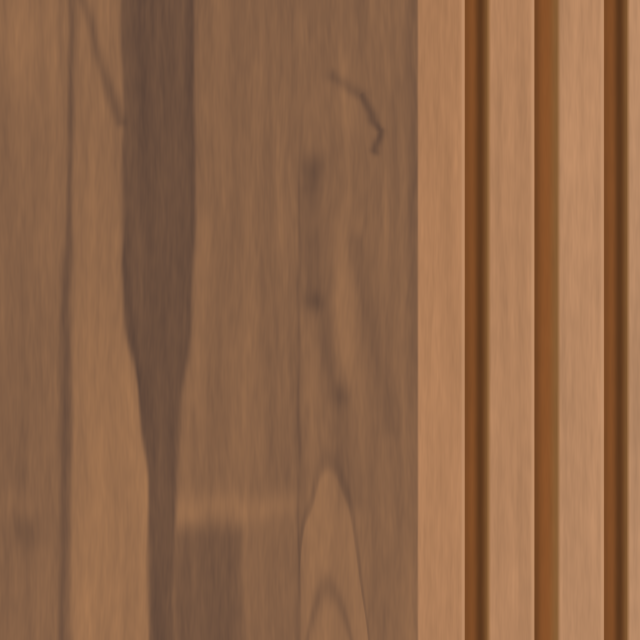
This texture is drawn by a WebGL 2 fragment shader. Its source:

```glsl
#version 300 es
precision highp float;

uniform vec2 u_resolution;
out vec4 fragColor;

const vec3 WALNUT_DARK = vec3(0.375, 0.280, 0.225);
const vec3 WALNUT_LIGHT = vec3(0.665, 0.480, 0.330);
const vec3 SLAT_WARM = vec3(0.680, 0.490, 0.345);
const vec3 SLAT_PALE = vec3(0.730, 0.550, 0.410);
const vec3 GROOVE_WARM = vec3(0.530, 0.320, 0.165);
const vec3 GROOVE_DEEP = vec3(0.350, 0.215, 0.115);
const vec3 GROOVE_OLIVE = vec3(0.520, 0.360, 0.205);
const float PANEL_EDGE = 0.653;
const float SLAT_PITCH = 0.1087;
const float SLAT_SHARE = 0.675;

vec2 gradientAt(vec2 cell) {
  vec2 k = vec2(dot(cell, vec2(127.1, 311.7)), dot(cell, vec2(269.5, 183.3)));
  return fract(sin(k) * 43758.5) * 2.0 - 1.0;
}

float gradientNoise(vec2 p) {
  vec2 i = floor(p), f = fract(p);
  vec2 w = f * f * f * (f * (f * 6.0 - 15.0) + 10.0);
  vec2 e = vec2(1.0, 0.0);
  float low = mix(dot(gradientAt(i), f), dot(gradientAt(i + e), f - e), w.x);
  float high = mix(dot(gradientAt(i + e.yx), f - e.yx),
                   dot(gradientAt(i + 1.0), f - 1.0), w.x);
  return mix(low, high, w.y);
}

// Long vertical streaks at successively finer widths
float grain(vec2 p, float freq) {
  float sum = 0.0, amp = 0.55;
  for (int i = 0; i < 4; i++) {
    sum += amp * gradientNoise(p * vec2(freq, 1.6 + 3.5 * float(i * i)) + float(i) * 17.3);
    freq *= 2.0;
    amp *= 0.78;
  }
  return sum;
}

float blob(vec2 p, vec2 centre, vec2 radius) {
  vec2 q = (p - centre) / radius;
  return exp(-dot(q, q));
}

float stroke(vec2 p, vec2 a, vec2 b, float width) {
  vec2 ab = b - a;
  float t = clamp(dot(p - a, ab) / dot(ab, ab), 0.0, 1.0);
  float d = length(p - a - ab * t) / width;
  return exp(-d * d);
}

float band(float x, float left, float right, float soft) {
  return smoothstep(left - soft, left + soft, x) * (1.0 - smoothstep(right - soft, right + soft, x));
}

float line(float x, float centre, float width) {
  float d = (x - centre) / width;
  return exp(-d * d);
}

// Broad light and dark figure of the walnut sheet
float figure(vec2 p) {
  float y = p.y;
  float tone = 0.50;

  // Pale strip beside the dark heart band
  float heartLeft = 0.190 + 0.042 * (1.0 - smoothstep(0.20, 0.60, y));
  float heartRight = 0.304 - 0.031 * (1.0 - smoothstep(0.17, 0.65, y));
  float low = 1.0 - smoothstep(0.1, 0.8, y);
  tone += (0.12 + 0.15 * low) * band(p.x, 0.112, heartLeft, 0.004);
  tone -= 0.36 * band(p.x, heartLeft, heartRight, 0.005);
  tone -= 0.16 * line(p.x, heartLeft + 0.006, 0.010) * band(y, 0.34, 0.62, 0.08);
  tone += 0.12 * line(p.x, heartRight + 0.012, 0.010) * band(y, 0.15, 0.65, 0.06);
  tone -= 0.26 * line(p.x, 0.097 + 0.016 * y, 0.007);
  tone -= 0.30 * stroke(p, vec2(0.130, 1.0), vec2(0.185, 0.81), 0.009);
  tone += 0.18 * blob(p, vec2(0.02, 0.94), vec2(0.05, 0.10));

  // Cross ripple with shadow beneath
  float ripple = y - 0.195 - 0.006 * sin(p.x * 60.0);
  float rippleSpan = band(p.x, 0.275, 0.467, 0.012) + 0.5 * band(p.x, 0.0, 0.06, 0.02);
  tone += 0.17 * rippleSpan * line(ripple, 0.012, 0.022);
  tone -= 0.24 * band(p.x, 0.275, 0.378, 0.010) * band(y, -0.1, 0.175, 0.02);
  tone -= 0.22 * blob(p, vec2(0.045, 0.17), vec2(0.022, 0.03));
  tone -= 0.18 * line(p.x, 0.467, 0.003) * (1.0 - smoothstep(0.65, 0.85, y));

  // Knot, its trailing plume and the pale wood around them
  tone += 0.16 * blob(p, vec2(0.535, 0.52), vec2(0.025, 0.16));
  tone += 0.13 * blob(p, vec2(0.525, 0.85), vec2(0.035, 0.07));
  tone -= 0.40 * blob(p, vec2(0.487, 0.733), vec2(0.015, 0.027));
  tone -= 0.24 * stroke(p, vec2(0.485, 0.70), vec2(0.492, 0.53), 0.017);
  tone -= 0.20 * stroke(p, vec2(0.492, 0.53), vec2(0.530, 0.38), 0.016);
  tone -= 0.17 * stroke(p, vec2(0.530, 0.38), vec2(0.550, 0.22), 0.022);
  tone -= 0.16 * stroke(p, vec2(0.555, 0.62), vec2(0.610, 0.33), 0.016);
  tone -= 0.20 * line(p.x, 0.645, 0.010) * smoothstep(0.3, 0.75, y);

  // Nested arches at the foot
  float arch = y + 72.0 * (p.x - 0.514) * (p.x - 0.514);
  float archSpan = band(p.x, 0.468, 0.585, 0.004);
  tone += 0.17 * archSpan * (1.0 - smoothstep(0.255, 0.275, arch));
  tone -= 0.14 * archSpan * line(arch, 0.285, 0.018);
  tone -= 0.24 * archSpan * line(arch, 0.085, 0.022);
  return tone;
}

vec3 walnut(vec2 p) {
  float sway = 0.010 * gradientNoise(p * vec2(5.0, 3.5));
  vec2 q = p + vec2(sway, 0.0);
  float bend = 0.35 * (p.x - 0.487) * blob(p, vec2(0.487, 0.733), vec2(0.05, 0.09));
  vec2 ragged = vec2(0.009 * gradientNoise(p * vec2(45.0, 7.0)), 0.0);
  float tone = figure(p + ragged) + 0.36 * grain(q - vec2(bend, 0.0), 32.0);

  // Crack following a bent path
  vec2 c = p + 0.006 * vec2(gradientNoise(p * 40.0), gradientNoise(p * 40.0 + 9.0));
  float crack = 0.5 * stroke(c, vec2(0.520, 0.88), vec2(0.567, 0.85), 0.010);
  crack = max(crack, 0.8 * stroke(c, vec2(0.567, 0.85), vec2(0.592, 0.795), 0.007));
  crack = max(crack, 0.8 * stroke(c, vec2(0.594, 0.795), vec2(0.586, 0.765), 0.007));
  tone -= 0.48 * crack;
  return mix(WALNUT_DARK, WALNUT_LIGHT, clamp(tone, -0.1, 1.1));
}

vec3 slats(vec2 p) {
  float s = (p.x - PANEL_EDGE) / SLAT_PITCH;
  float id = floor(s), u = fract(s);
  float streaks = grain(p + vec2(id * 3.7, id), 38.0);

  // Raised face with a bright right corner
  vec3 face = mix(SLAT_WARM, SLAT_PALE, clamp(0.15 + 0.3 * id - 0.2 * p.y, 0.0, 1.0));
  face *= 1.0 + 0.15 * streaks;
  face = mix(face, SLAT_PALE * 1.07, 0.65 * line(u, SLAT_SHARE - 0.025, 0.025));
  face = mix(GROOVE_OLIVE, face, max(smoothstep(-0.01, 0.06, u), 1.0 - step(0.5, id)));

  // Recess, alternating between deep and shallow shade
  float g = (u - SLAT_SHARE) / (1.0 - SLAT_SHARE);
  float deep = 1.0 - mod(id, 2.0);
  vec3 recess = mix(GROOVE_WARM, GROOVE_OLIVE, smoothstep(0.55, 1.0, g));
  recess = mix(recess, GROOVE_DEEP, deep * line(g, 0.68, 0.24));
  recess = mix(recess, GROOVE_DEEP, (0.55 - 0.2 * deep) * line(g, 0.05, 0.22));
  recess *= 1.0 + 0.10 * streaks;
  return mix(face, recess, smoothstep(SLAT_SHARE - 0.012, SLAT_SHARE + 0.012, u));
}

void main() {
  vec2 p = gl_FragCoord.xy / u_resolution;
  float onSlats = smoothstep(PANEL_EDGE - 0.002, PANEL_EDGE + 0.002, p.x);
  vec3 color = mix(walnut(p), slats(max(p, vec2(PANEL_EDGE, 0.0))), onSlats);
  fragColor = vec4(color, 1.0);
}
```
